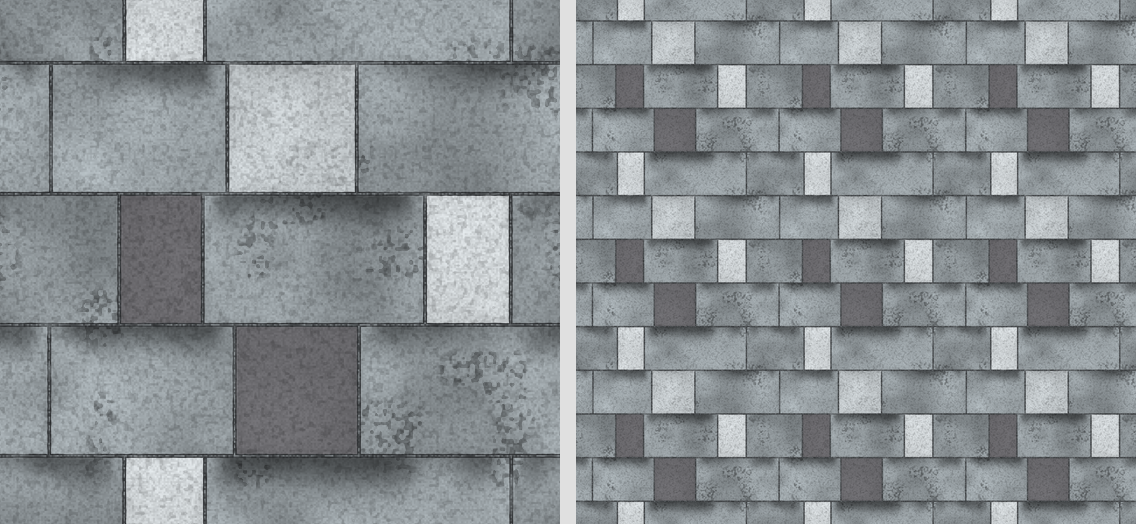
Left: one tile. Right: repeated 3 by 3.
Give the GLSL for this texture, as a WebGL 1 fragment shader.

```glsl
precision highp float;
uniform vec2 u_resolution;

#define COURSES 4.0
#define COURSE_SHIFT 0.13
#define JOINT_HALF 0.0034
#define CORE_HALF 0.0010
#define CLOUD_AMOUNT 0.55
#define SOOT_AMOUNT 0.48
#define GRAIN_AMOUNT 0.16
#define STONE vec3(0.585, 0.615, 0.630)
#define PALE vec3(0.825, 0.845, 0.855)
#define SLATE vec3(0.405, 0.400, 0.415)
#define JOINT_DARK vec3(0.20, 0.21, 0.22)
#define JOINT_CORE vec3(0.46, 0.48, 0.49)

float hash(vec2 cell, float seed) {
  vec3 q = fract(vec3(cell, seed) * 0.1031);
  q += dot(q, q.zyx + 31.32);
  return fract((q.x + q.y) * q.z);
}

// Value noise that wraps after one canvas
float noise(vec2 p, vec2 period, float seed) {
  vec2 q = p * period;
  vec2 f = fract(q);
  vec2 a = mod(floor(q), period);
  vec2 b = mod(a + 1.0, period);
  f = f * f * (3.0 - 2.0 * f);
  return mix(mix(hash(a, seed), hash(vec2(b.x, a.y), seed), f.x),
             mix(hash(vec2(a.x, b.y), seed), hash(b, seed), f.x), f.y);
}

float clouds(vec2 p, float seed) {
  float sum = 0.0;
  float weight = 0.55;
  vec2 period = vec2(6.0, 6.0);
  for (int i = 0; i < 4; i++) {
    sum += weight * noise(p, period, seed + float(i) * 7.0);
    period *= 2.0;
    weight *= 0.47;
  }
  return sum;
}

// Left edges of the slabs in a course, and their tones: 1 pale, 0 plain, -1 slate
void course(float row, out vec4 edges, out vec4 tones) {
  if (row < 0.5) {
    edges = vec4(0.088, 0.419, 0.641, 1.088);
    tones = vec4(0.0, -0.95, 0.0, 0.0);
  } else if (row < 1.5) {
    edges = vec4(0.213, 0.362, 0.759, 0.912);
    tones = vec4(-1.0, 0.0, 1.0, 0.0);
  } else if (row < 2.5) {
    edges = vec4(0.091, 0.406, 0.637, 1.091);
    tones = vec4(0.0, 0.72, 0.0, 0.0);
  } else {
    edges = vec4(0.222, 0.366, 0.913, 1.222);
    tones = vec4(1.0, 0.0, 0.0, 0.0);
  }
}

void main() {
  vec2 p = gl_FragCoord.xy / u_resolution;
  float px = 1.0 / u_resolution.x;
  float aspect = u_resolution.y / u_resolution.x;

  // Find the slab
  float v = mod((p.y - COURSE_SHIFT) * COURSES, COURSES);
  float row = floor(v);
  float rise = v - row;
  vec4 edges, tones;
  course(row, edges, tones);
  float x = edges.x + fract(p.x - edges.x);
  float left = edges.x, right = edges.x + 1.0, tone = tones.x, slab = 0.0;
  for (int i = 0; i < 4; i++) {
    if (x >= edges[i]) {
      left = edges[i];
      tone = tones[i];
      slab = float(i);
    } else {
      right = min(right, edges[i]);
    }
  }
  float seed = 11.0 + 37.0 * (row * 4.0 + slab);
  float plain = 1.0 - abs(tone);
  float side = min(x - left, right - x);
  float border = min(side, min(rise, 1.0 - rise) * aspect / COURSES);

  // Body tone with soft clouds
  vec3 color = mix(STONE, tone > 0.0 ? PALE : SLATE, abs(tone));
  color *= 1.0 + CLOUD_AMOUNT * mix(0.35, 1.0, plain) * (clouds(p, seed) - 0.5);

  // Soot under the upper edge of plain slabs
  float drop = 1.0 - rise + 0.22 * (clouds(p, seed + 3.0) - 0.5);
  float soot = 1.0 - smoothstep(-0.02, 0.34, drop);
  soot *= smoothstep(0.0, 0.05, side) * smoothstep(0.15, 0.65, noise(p, vec2(9.0, 4.0), seed + 5.0));
  color *= 1.0 - SOOT_AMOUNT * plain * soot;

  // Fine grain, flecks and clustered pits
  float grain = noise(p, vec2(320.0, 300.0), 3.0) - 0.5;
  float fleck = smoothstep(0.55, 0.85, noise(p, vec2(160.0, 150.0), 5.0));
  float pits = smoothstep(0.70, 0.86, noise(p, vec2(11.0, 10.0), 17.0))
             * smoothstep(0.58, 0.72, noise(p, vec2(128.0, 120.0), 23.0));
  color *= 1.0 + GRAIN_AMOUNT * grain - 0.12 * fleck - 0.25 * plain * pits;

  // Worn rim and double-lined joint
  float wear = noise(p, vec2(24.0, 24.0), 29.0);
  float d = border + 0.0008 * (noise(p, vec2(128.0, 120.0), 31.0) - 0.5);
  color *= 1.0 - 0.10 * exp(-border * 130.0);
  float rim = smoothstep(JOINT_HALF, JOINT_HALF + px, d) * (1.0 - smoothstep(0.005, 0.005 + px, d));
  color += 0.07 * rim * wear;
  float joint = 1.0 - smoothstep(JOINT_HALF - 0.7 * px, JOINT_HALF + 0.7 * px, d);
  float core = 1.0 - smoothstep(CORE_HALF - 0.5 * px, CORE_HALF + 0.7 * px, d);
  vec3 mortar = mix(JOINT_DARK, JOINT_CORE, core * (0.65 + 0.7 * grain)) * (1.0 + 0.5 * grain);
  color = mix(color, mortar, joint * (1.0 - 0.4 * smoothstep(0.65, 0.95, wear)));

  gl_FragColor = vec4(clamp(color, 0.0, 1.0), 1.0);
}
```
